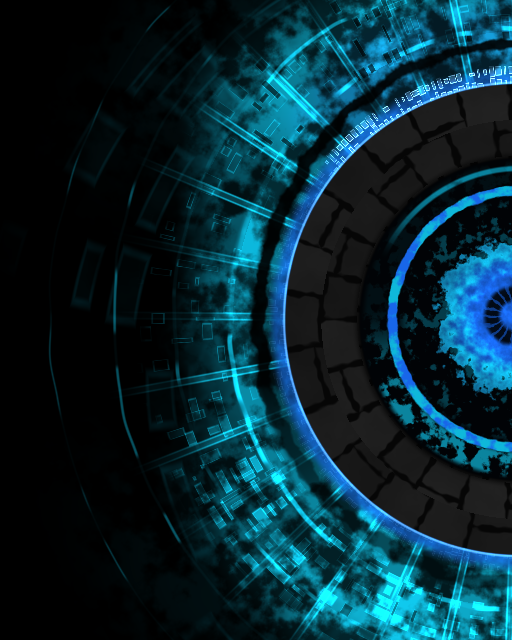
This background is drawn by a Shadertoy shader. Its source:

```glsl
const vec3 CYAN = vec3(.06, .76, .90);
const vec3 TEAL = vec3(.03, .45, .54);
const vec3 BLUE = vec3(.10, .42, .96);
const vec3 AZURE = vec3(.09, .57, .84);
const vec3 ICE = vec3(.65, .85, 1.);

float ramp(float lo, float hi, float x) {
    return smoothstep(lo, hi, x);
}

float hash(vec2 p) {
    return fract(sin(dot(p, vec2(127.1, 311.7))) * 43758.5453);
}

float noise(vec2 p) {
    vec2 i = floor(p), f = fract(p);
    f = f * f * (3. - 2. * f);
    return mix(mix(hash(i), hash(i + vec2(1, 0)), f.x),
               mix(hash(i + vec2(0, 1)), hash(i + vec2(1, 1)), f.x), f.y);
}

float fbm(vec2 p) {
    float sum = 0., amp = .53;
    for (int i = 0; i < 4; i++) {
        sum += amp * noise(p);
        p = mat2(1.6, 1.2, -1.2, 1.6) * p + 7.3;
        amp *= .5;
    }
    return sum;
}

// Soft line where d is the distance to its axis
float line(float d, float halfWidth, float soft) {
    return 1. - ramp(halfWidth - soft, halfWidth + soft, abs(d));
}

// Scattered rectangles: x is the outline, y is the fill
vec2 panels(vec2 q, vec2 cells, float keep, float seed) {
    vec2 g = q * cells, id = floor(g) + seed;
    vec2 size = .1 + .37 * vec2(hash(id + 3.1), hash(id + 8.7));
    vec2 b = abs(fract(g) - .5) - size;
    float d = max(b.x, b.y);
    return step(hash(id), keep) * vec2(line(d, .035, .03), 1. - ramp(-.03, .03, d));
}

// Machinery outside the rim; a is the angle above the left axis
vec3 machinery(vec2 p, float r, float a, float px) {
    float side = ramp(.15, .75, abs(a)), flare = ramp(.45, .95, abs(a));
    float upper = ramp(-.05, .2, a), lower = ramp(-.15, -.5, a);
    float cloud = fbm(p * 19.), grain = fbm(p * 55.);
    float edge = r + .08 * (cloud - .5);
    float reach = 1. - ramp(.455 + .07 * side, .57 + .09 * side, edge);
    vec2 q = vec2(a * .5, r);

    // Cloudy plates, each sector with its own brightness
    float sector = (a - .01) / .193;
    float plate = hash(vec2(floor(sector), floor(r / .09)));
    float body = ramp(.36, .62, cloud * .55 + grain * .45);
    vec3 tint = mix(TEAL * mix(.6, .85, upper), CYAN * .86, flare);
    tint = mix(tint, AZURE, .75 * ramp(.6, .9, a) * ramp(.54, .45, edge));
    vec3 col = tint * reach * (.22 + .95 * body) * mix(.68, 1.1, plate);
    col += TEAL * .6 * line(r - .44, .018, .006) * (.3 + .7 * body) * (1. - flare);

    // Spokes and concentric arcs, broken by noise
    float spoke = (fract(sector + .5) - .5) * .193 * r;
    float broken = ramp(.35, .65, noise(vec2(r * 16., floor(sector + .5) * 3.7)));
    float twin = line(abs(spoke) - .005, .0012, px) + .35 * line(spoke, .005, px);
    col += CYAN * twin * (.25 + .75 * broken) * ramp(.66, .52, r) * (.3 + .4 * reach);
    for (float k = 0.; k < 4.; k++) {
        float radius = .455 + .085 * k + .003 * k * k;
        float gap = ramp(.45, .7, noise(vec2(a * 13., k * 9.)));
        float sway = .006 * (noise(vec2(a * 12., k)) - .5);
        float arc = line(r - radius - sway, .0036 - .0008 * k, px);
        col += CYAN * arc * (.12 + gap) * mix(.6, .25, k / 3.);
    }

    // Circuit blocks, densest below the left axis
    vec2 dash = panels(q, vec2(26, 52), .15 + .35 * lower, 1.);
    vec2 strip = panels(q + .007, vec2(62, 27), .15 + .25 * side, 6.);
    vec2 ghost = panels(q + p * .15, vec2(7, 15), .35, 9.);
    float zone = ramp(.42, .45, r) * ramp(.61, .54, r);
    float wear = .4 + .8 * ramp(.35, .6, grain);
    col *= 1. - .6 * zone * side * strip.y * step(.5, plate);
    col += CYAN * zone * wear * (dash.x * .25 + strip.x * .22);
    col += CYAN * zone * wear * lower * (dash.y * .38 + strip.y * .2);
    float far = ramp(.5, .58, r) * ramp(.85, .65, r);
    col += TEAL * far * (cloud * (ghost.x * .26 + ghost.y * .08) + .12 * body * side);

    // Dark ragged crack around the rim
    float top = ramp(.5, 1.2, a);
    float wander = .024 * (fbm(vec2(a * 16., r * 24.)) - .5);
    float crack = line(r - .411 - .019 * top + wander, mix(.011, .007, top), .003);
    col *= 1. - .9 * crack * mix(1., .5, lower);

    // Blue rim with pale ticks toward the top
    float rim = ramp(.398, .378, r + .012 * (grain - .5));
    col = mix(col, mix(BLUE, AZURE, .25) * (.5 + .7 * grain), .85 * rim);
    vec2 tick = panels(q, vec2(75, 50), .8, 4.);
    float ticks = line(r - .383, .013, .004) * (.08 + .85 * ramp(.6, .8, a));
    col += ICE * (tick.x + .25 * tick.y) * ticks;
    return col + ICE * line(r - .37, .0018, px) * .45;
}

// Charcoal blocks between two radii
vec3 stones(vec2 p, float r, float a) {
    float row = floor((r - .256) / .056);
    float jag = .007 * (noise(p * 90.) - .5);
    float u = a / .24 + row * .45 + .25 * noise(vec2(row, a * 2.));
    float across = (.5 - abs(fract(u) - .5)) * .24 * r;
    float along = abs(r - .312 + .02 * sin(floor(u) * 2.4));
    float face = ramp(.002, .006, min(across, along) + jag);
    float tone = .07 + .04 * hash(vec2(floor(u), row)) + .03 * fbm(p * 22.);
    return vec3(mix(.025, tone, face)) * ramp(.245, .265, r);
}

// Inner dial with a mottled ring and a glowing core
vec3 dial(vec2 p, vec2 core, float r, float a) {
    float grain = fbm(p * 75.), cloud = fbm(p * 24.);
    float track = line(r - .226, .019, .006) * (.08 + .75 * ramp(.1, -.6, a));
    vec3 col = vec3(.005, .012, .022) + CYAN * track * ramp(.42, .6, grain) * .8;
    col += TEAL * line(r - .236, .004, .002) * ramp(.4, .9, a) * ramp(.35, .6, cloud);
    col += TEAL * .5 * ramp(.54, .7, grain) * ramp(.2, .17, r);
    float ring = line(r - .201 + .006 * (grain - .5), .0075, .0015);
    col = mix(col, mix(CYAN, BLUE, ramp(.42, .58, .5 * (cloud + grain))), ring * .95);

    // Core disc with a dark hollow crossed by rays
    float c = length(core), rough = c + .07 * (grain - .5);
    vec3 glow = mix(BLUE, mix(AZURE, CYAN, grain), ramp(.06, .1, rough));
    col = mix(col, glow * (.55 + .8 * grain), ramp(.12, .108, rough));
    float rays = ramp(.2, .9, sin(atan(core.y, -core.x) * 18. + 5. * grain));
    return mix(col, BLUE * rays * .5, .9 * line(c - .034, .012, .005));
}

void mainImage(out vec4 fragColor, in vec2 fragCoord) {
    vec2 p = fragCoord / iResolution.y;
    float px = 1. / iResolution.y;
    vec2 d = p - vec2(.814, .501);
    float r = length(d), a = atan(d.y, -d.x);
    vec3 col = mix(stones(p, r, a), machinery(p, r, a, px), ramp(.368 - px, .368 + px, r));
    col = mix(dial(p, p - vec2(.803, .507), r, a), col, ramp(.25, .254, r));
    fragColor = vec4(clamp(col, 0., 1.), 1.);
}
```
